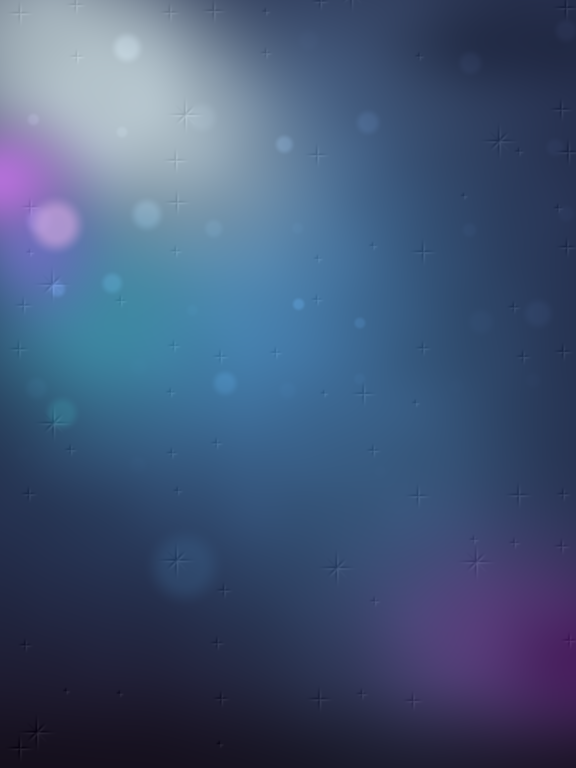
A WebGL 1 fragment shader for this background:

```glsl
precision highp float;

uniform vec2 u_resolution;

const vec3 NIGHT_LOW = vec3(0.11, 0.08, 0.15);
const vec3 NIGHT_HIGH = vec3(0.135, 0.165, 0.28);
const vec3 STEEL = vec3(0.20, 0.31, 0.44);
const vec3 SLATE = vec3(0.25, 0.31, 0.44);
const vec3 BLUE = vec3(0.27, 0.49, 0.68);
const vec3 TEAL = vec3(0.23, 0.56, 0.64);
const vec3 PALE = vec3(0.69, 0.75, 0.78);
const vec3 ORCHID = vec3(0.70, 0.43, 0.84);
const vec3 INDIGO = vec3(0.41, 0.42, 0.74);
const vec3 VIOLET = vec3(0.38, 0.28, 0.53);
const vec3 PLUM = vec3(0.28, 0.11, 0.36);
const vec3 BLUSH = vec3(0.78, 0.64, 0.86);

const float BOKEH_CELL = 0.11;
const float BOKEH_STRENGTH = 0.13;
const float STAR_CELL = 0.064;
const float STAR_DENSITY = 0.38;
const float RAY_WIDTH = 0.0015;
const float EMBOSS_SHIFT = 0.001;
const float EMBOSS_STRENGTH = 0.07;

float hash(vec2 p) {
  return fract(sin(dot(p, vec2(127.1, 311.7))) * 43758.5453);
}

vec2 hash2(vec2 p) {
  return vec2(hash(p), hash(p + 17.3));
}

float noise(vec2 p) {
  vec2 i = floor(p);
  vec2 f = fract(p);
  f = f * f * (3.0 - 2.0 * f);
  return mix(mix(hash(i), hash(i + vec2(1.0, 0.0)), f.x),
             mix(hash(i + vec2(0.0, 1.0)), hash(i + 1.0), f.x), f.y);
}

float glow(vec2 p, vec2 center, vec2 radius) {
  vec2 q = (p - center) / radius;
  return exp(-dot(q, q));
}

// Tilted ellipse with a flatter core than a plain glow
float cloud(vec2 p, vec2 center, vec2 radius, float angle) {
  float c = cos(angle), s = sin(angle);
  vec2 q = p - center;
  q = vec2(c * q.x + s * q.y, c * q.y - s * q.x) / radius;
  return exp(-0.69 * pow(length(q), 2.8));
}

float disc(vec2 p, vec2 center, float radius) {
  return 1.0 - smoothstep(0.45, 1.15, length(p - center) / radius);
}

// Soft discs, at most one in each cell
float bokeh(vec2 p) {
  vec2 id = floor(p / BOKEH_CELL);
  vec2 center = (id + mix(vec2(0.25), vec2(0.75), hash2(id))) * BOKEH_CELL;
  float radius = BOKEH_CELL * mix(0.07, 0.2, hash(id + 5.1));
  return disc(p, center, radius) * hash(id + 9.7);
}

float cross4(vec2 q, float radius) {
  q = abs(q);
  float across = min(q.x, q.y) / RAY_WIDTH;
  return exp(-across * across) * (1.0 - smoothstep(0.0, radius, max(q.x, q.y)));
}

// One layer of four-rayed stars, the large ones with diagonal rays
float starLayer(vec2 p, float cell, float density, float diagonals) {
  vec2 id = floor(p / cell);
  vec2 q = p - (id + mix(vec2(0.35), vec2(0.65), hash2(id + 3.0))) * cell;
  float radius = cell * mix(0.08, 0.32, hash(id + 21.0));
  radius = mix(radius, 0.027, diagonals);
  vec2 turned = vec2(q.x + q.y, q.y - q.x) * 0.7071;
  float rays = cross4(q, radius) + diagonals * cross4(turned, radius * 0.7);
  return rays * step(hash(id + 31.0), density);
}

float stars(vec2 p) {
  return starLayer(p, STAR_CELL, STAR_DENSITY, 0.0)
       + starLayer(p + 0.03, STAR_CELL * 3.0, 0.6, 1.0);
}

void main() {
  vec2 p = gl_FragCoord.xy / u_resolution.y;

  // Night sky and broad blue light
  vec3 color = mix(NIGHT_LOW, NIGHT_HIGH, smoothstep(-0.02, 0.32, p.y));
  color = mix(color, STEEL, 0.85 * glow(p, vec2(0.52, 0.33), vec2(0.19, 0.30)));
  color = mix(color, SLATE, 0.9 * glow(p, vec2(0.47, 0.90), vec2(0.19, 0.17)));
  color = mix(color, NIGHT_HIGH * 0.85, 0.8 * glow(p, vec2(0.66, 0.94), vec2(0.13, 0.06)));
  color = mix(color, BLUE, glow(p, vec2(0.32, 0.60), vec2(0.27, 0.26)));
  color = mix(color, TEAL, 0.85 * glow(p, vec2(0.12, 0.60), vec2(0.15, 0.14)));

  // Pale cloud and the violet lights
  color = mix(color, PALE, cloud(p, vec2(0.13, 0.89), vec2(0.24, 0.14), -0.6));
  color = mix(color, INDIGO, 0.8 * glow(p, vec2(0.05, 0.67), vec2(0.075, 0.08)));
  color = mix(color, ORCHID, 0.95 * glow(p, vec2(0.0, 0.765), vec2(0.085, 0.065)));
  color = mix(color, VIOLET, 0.9 * glow(p, vec2(0.65, 0.17), vec2(0.16, 0.12)));
  color = mix(color, PLUM, 0.95 * glow(p, vec2(0.77, 0.14), vec2(0.13, 0.10)));
  color *= mix(0.75, 1.0, smoothstep(-0.02, 0.13, p.y));

  // Faint mist
  color *= 1.0 + 0.08 * (noise(p * 7.0) - 0.5) + 0.04 * (noise(p * 15.0) - 0.5);

  // Out-of-focus lights
  float lit = smoothstep(0.35, 0.55, p.y);
  color += BOKEH_STRENGTH * lit * bokeh(p) * (color + 0.08);
  color = mix(color, BLUSH, 0.7 * disc(p, vec2(0.073, 0.707), 0.036));
  color = mix(color, BLUE, 0.22 * disc(p, vec2(0.24, 0.262), 0.048));
  color = mix(color, TEAL, 0.4 * disc(p, vec2(0.081, 0.462), 0.022));

  // Embossed stars, lit on their lower right side
  vec2 shift = vec2(EMBOSS_SHIFT, -EMBOSS_SHIFT);
  color += EMBOSS_STRENGTH * (stars(p - shift) - stars(p + shift));

  gl_FragColor = vec4(clamp(color, 0.0, 1.0), 1.0);
}
```
